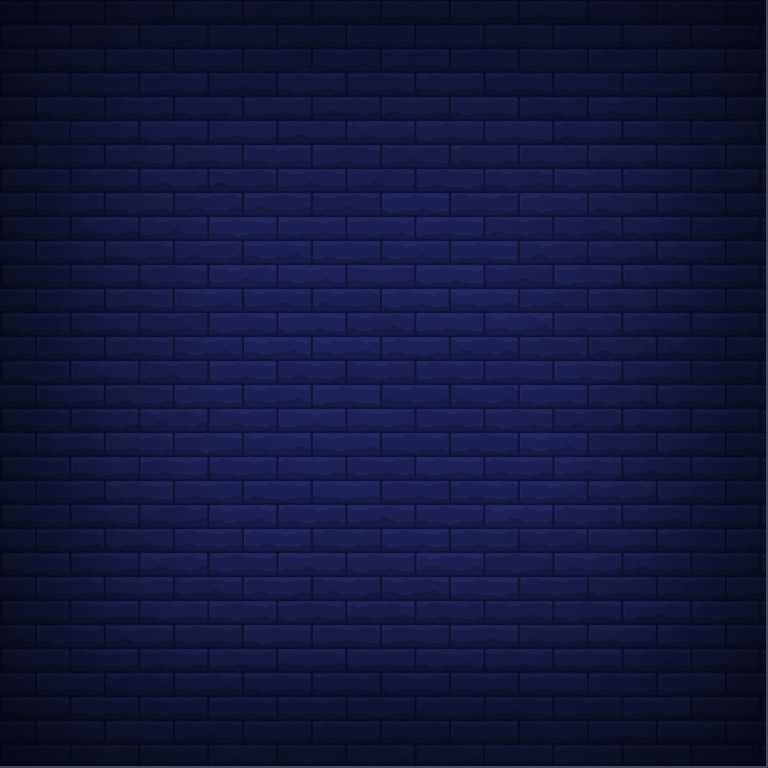
A WebGL 1 fragment shader for this texture:

```glsl
precision highp float;
// Navy brick wall in running bond, with chipped highlights, ragged shadows and a vignette.

uniform vec2 u_resolution;

// Layout: heights and widths inside a brick are in units of one row
const float ROWS = 32.0;
const float COLUMNS = 11.13;
const float FIRST_JOINT = 0.52;      // first joint of the top row, in bricks
const float JOINT_HALF_X = 0.045;
const float JOINT_HALF_Y = 0.045;
const float CORNER = 0.07;

// Wear
const float LIGHT_DEPTH = 0.20;
const float LIGHT_WEAR = 0.10;
const float SHADE_DEPTH = 0.27;
const float SHADE_WEAR = 0.12;
const float TONE_RANGE = 0.06;

// Light falloff and the thin rim along the right and bottom
const float VIGNETTE = 1.3;
const float RIM_WIDTH = 0.0026;

const vec3 MORTAR = vec3(0.060, 0.080, 0.225);
const vec3 SHADE = vec3(0.080, 0.106, 0.275);
const vec3 FACE = vec3(0.104, 0.132, 0.340);
const vec3 LIGHT = vec3(0.134, 0.168, 0.405);
const vec3 RIM = vec3(0.25, 0.28, 0.38);

float hash(vec2 p) {
  return fract(sin(dot(p, vec2(12.99, 78.23))) * 4375.85);
}

// Layered sines, roughly -1 to 1, phased by a per-brick seed
float ragged(float x, float seed) {
  return 0.50 * sin(3.1 * x + 6.28 * seed)
       + 0.32 * sin(7.3 * x + 17.0 * seed)
       + 0.18 * sin(16.0 * x + 41.0 * seed);
}

float roundedBox(vec2 p, vec2 halfSize, float radius) {
  vec2 d = abs(p) - halfSize + radius;
  return length(max(d, 0.0)) + min(max(d.x, d.y), 0.0) - radius;
}

// Soft coverage of the region where distance d is negative
float cover(float d, float blur) {
  return 1.0 - smoothstep(-blur, blur, d);
}

vec3 brickWall(vec2 uv, float blur) {
  // Rows count from the top; alternate rows shift by half a brick
  float down = (1.0 - uv.y) * ROWS;
  float row = floor(down);
  float along = uv.x * COLUMNS - FIRST_JOINT + 0.5 * mod(row, 2.0);
  vec2 id = vec2(floor(along), row);
  vec2 size = vec2(ROWS / COLUMNS, 1.0);
  vec2 p = vec2(fract(along), fract(down)) * size;

  float seedLight = hash(id);
  float seedShade = hash(id + 37.0);
  float seedTone = hash(id + 71.0);

  // Distance to the brick outline
  vec2 halfSize = 0.5 * size - vec2(JOINT_HALF_X, JOINT_HALF_Y);
  float outline = roundedBox(p - 0.5 * size, halfSize, CORNER);

  // Chipped highlight along the top, ragged shadow along the bottom
  float lightDepth = LIGHT_DEPTH + LIGHT_WEAR * ragged(p.x, seedLight)
                   + 0.06 * (seedTone - 0.5);
  float shadeDepth = SHADE_DEPTH + SHADE_WEAR * ragged(p.x, seedShade)
                   + 0.08 * (seedLight - 0.5);
  vec3 color = mix(FACE, SHADE, cover(1.0 - p.y - shadeDepth, blur));
  color = mix(color, LIGHT, 0.8 * cover(p.y - lightDepth, blur));

  // Some bricks catch light on the left end
  float leftEdge = cover(p.x - 0.11, blur) * cover(p.y - 0.65, 0.15);
  color = mix(color, LIGHT, 0.6 * leftEdge * step(0.6, seedTone));

  // Small tone change from brick to brick
  color *= 1.0 + TONE_RANGE * (seedTone - 0.5);
  return mix(MORTAR, color, cover(outline, blur));
}

void main() {
  vec2 uv = gl_FragCoord.xy / u_resolution;
  float pixel = 1.0 / min(u_resolution.x, u_resolution.y);
  vec3 color = brickWall(uv, 0.75 * pixel * ROWS);

  // Darken towards all four sides
  vec2 side = 2.0 * uv - 1.0;
  side *= side;
  color /= 1.0 + VIGNETTE * dot(side, side);

  // Pale rim
  float rim = cover(min(1.0 - uv.x, uv.y) - RIM_WIDTH, 0.5 * pixel);
  gl_FragColor = vec4(mix(color, RIM, rim), 1.0);
}
```
